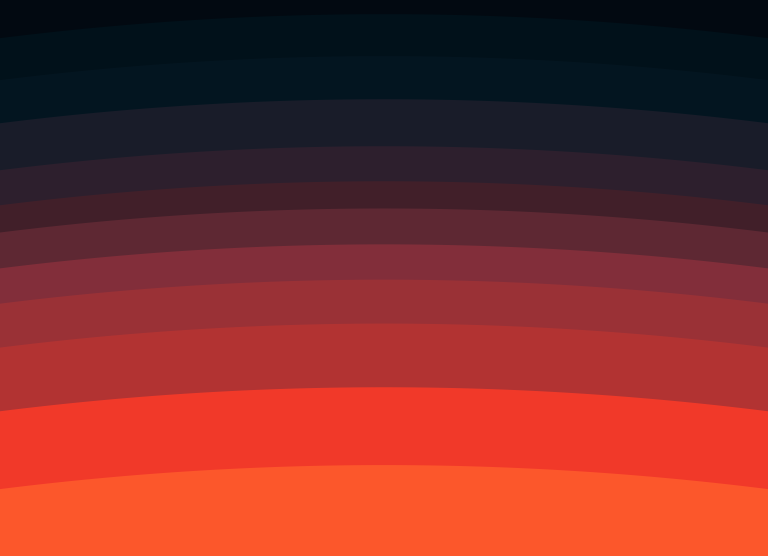
Give the GLSL for this background, as a WebGL 1 fragment shader.

```glsl
precision highp float;
// Dusk sky of flat, gently arched bands, from near-black down to bright orange.

uniform vec2 u_resolution;

// Drop of every arch from the canvas centre to its sides, in canvas heights
const float ARCH_DROP = 0.0432;

// Band colours, top to bottom
const vec3 NIGHT    = vec3(0.006, 0.036, 0.066);
const vec3 ABYSS    = vec3(0.005, 0.066, 0.102);
const vec3 DEEP_SEA = vec3(0.013, 0.083, 0.126);
const vec3 INDIGO   = vec3(0.098, 0.110, 0.162);
const vec3 PLUM     = vec3(0.176, 0.122, 0.176);
const vec3 UMBER    = vec3(0.255, 0.122, 0.161);
const vec3 WINE     = vec3(0.369, 0.157, 0.200);
const vec3 BERRY    = vec3(0.510, 0.180, 0.227);
const vec3 BRICK    = vec3(0.604, 0.192, 0.212);
const vec3 CRIMSON  = vec3(0.698, 0.200, 0.196);
const vec3 SCARLET  = vec3(0.947, 0.224, 0.161);
const vec3 ORANGE   = vec3(0.990, 0.341, 0.169);

// Covers everything below an arch whose crown sits at the given height
void paintBelow(inout vec3 sky, vec3 colour, float crown, float height) {
    float edge = 0.5 + (crown - height) * u_resolution.y;
    sky = mix(sky, colour, clamp(edge, 0.0, 1.0));
}

void main() {
    vec2 uv = gl_FragCoord.xy / u_resolution;

    // Straighten the arches so that each band edge has a constant height
    float side = 2.0 * uv.x - 1.0;
    float height = uv.y + ARCH_DROP * side * side;

    // Layer the bands from the top down
    vec3 sky = NIGHT;
    paintBelow(sky, ABYSS,    0.9745, height);
    paintBelow(sky, DEEP_SEA, 0.8990, height);
    paintBelow(sky, INDIGO,   0.8215, height);
    paintBelow(sky, PLUM,     0.7370, height);
    paintBelow(sky, UMBER,    0.6740, height);
    paintBelow(sky, WINE,     0.6250, height);
    paintBelow(sky, BERRY,    0.5605, height);
    paintBelow(sky, BRICK,    0.4970, height);
    paintBelow(sky, CRIMSON,  0.4180, height);
    paintBelow(sky, SCARLET,  0.3035, height);
    paintBelow(sky, ORANGE,   0.1635, height);

    gl_FragColor = vec4(sky, 1.0);
}
```
